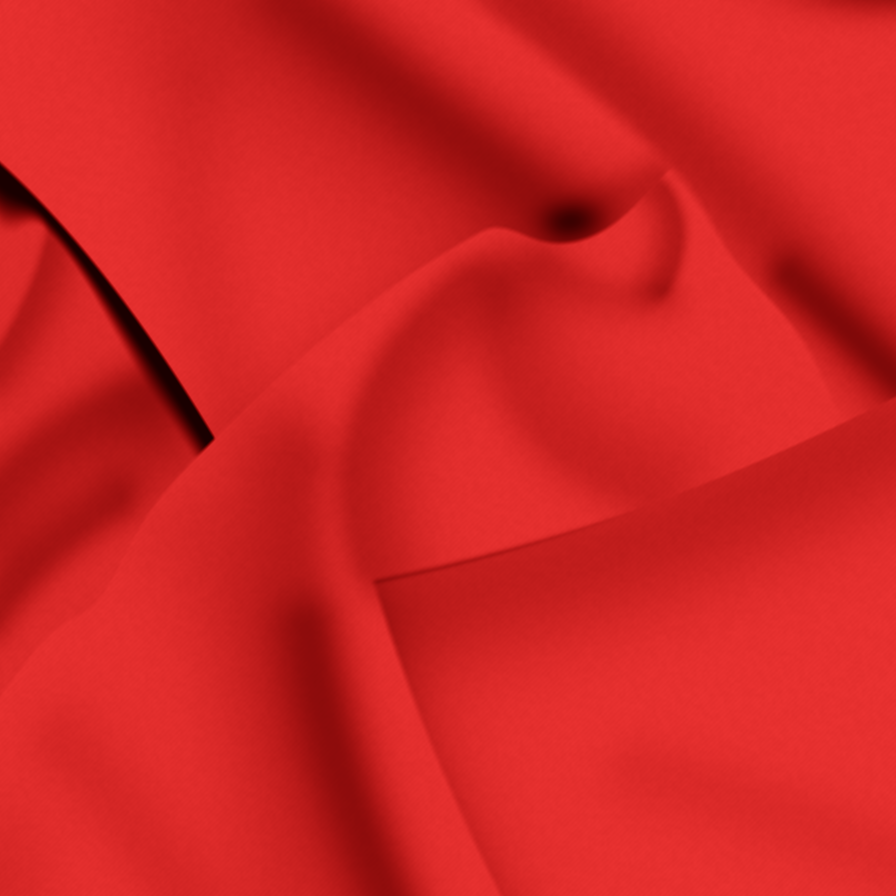
Write a Shadertoy shader that draws this texture.

```glsl
// Draped red satin: five overlapping cloth layers, each a base tone darkened by
// soft strokes along bent curves, joined at analytic fold edges and finished
// with a fine twill grain. Positions run from the top left, y downwards.

float hash(vec2 p) {
    p = fract(p * vec2(0.1031, 0.1137));
    p += dot(p, p.yx + 33.33);
    return fract((p.x + p.y) * p.x * 7.31);
}

float noise(vec2 p) {
    vec2 i = floor(p), f = fract(p);
    f = f * f * (3.0 - 2.0 * f);
    return mix(mix(hash(i), hash(i + vec2(1, 0)), f.x),
               mix(hash(i + vec2(0, 1)), hash(i + vec2(1, 1)), f.x), f.y);
}

// Soft stroke through start, middle and end, with its own falloff on each side.
float stroke(vec2 p, vec2 start, vec2 middle, vec2 end, float leftWidth, float rightWidth) {
    vec2 control = 2.0 * middle - 0.5 * (start + end), a = start;
    float nearest = 10.0, side = 0.0;
    for (int i = 1; i <= 14; i++) {
        float t = float(i) / 14.0;
        vec2 b = mix(mix(start, control, t), mix(control, end, t), t);
        vec2 ab = b - a, ap = p - a;
        float d = length(ap - ab * clamp(dot(ap, ab) / dot(ab, ab), 0.0, 1.0));
        if (d < nearest) {
            nearest = d;
            side = (ab.x * ap.y - ab.y * ap.x) / (length(ab) * max(d, 1e-5));
        }
        a = b;
    }
    float r = nearest / mix(leftWidth, rightWidth, smoothstep(-1.0, 1.0, side));
    return exp(-r * r);
}

float blob(vec2 p, vec2 center, vec2 size) {
    vec2 q = (p - center) / size;
    return exp(-dot(q, q));
}

float cover(float d, float softness) {
    return smoothstep(-softness, softness, d);
}

// Height of the long silhouette, rounded where its slope meets the curled lip.
float silhouette(float x) {
    float u = 0.56 - x, slope = 0.247 + 0.5 * u + 0.8 * u * u;
    slope += 0.035 * exp(-pow((x - 0.11) / 0.04, 2.0));
    float lip = 0.247 - 0.76 * u - 5.9 * u * u;
    float h = max(0.03 - abs(slope - lip), 0.0) / 0.03;
    return max(slope, lip) + 0.0075 * h * h;
}

float upperSheet(vec2 p, float aboveFront) {
    float v = 0.90;
    v -= 0.13 * stroke(p, vec2(0.25, -0.02), vec2(0.43, 0.10), vec2(0.63, 0.24), 0.06, 0.13);
    v -= 0.18 * stroke(p, vec2(0.33, -0.01), vec2(0.47, 0.115), vec2(0.63, 0.24), 0.045, 0.055);
    v -= 0.22 * blob(p, vec2(0.64, 0.247), vec2(0.035, 0.02));
    v -= 0.12 * stroke(p, vec2(0.63, 0.25), vec2(0.68, 0.225), vec2(0.73, 0.20), 0.025, 0.03);
    v -= 0.05 * stroke(p, vec2(0.21, 0.10), vec2(0.22, 0.26), vec2(0.26, 0.46), 0.05, 0.05);
    return v - 0.05 * exp(-max(aboveFront, 0.0) / 0.04);
}

float leftCloth(vec2 p, float fromSheet) {
    float v = 0.86;
    v -= 0.20 * stroke(p, vec2(-0.02, 0.57), vec2(0.06, 0.49), vec2(0.17, 0.43), 0.03, 0.05);
    v -= 0.20 * stroke(p, vec2(-0.01, 0.69), vec2(0.05, 0.62), vec2(0.13, 0.56), 0.04, 0.025);
    v -= 0.17 * stroke(p, vec2(0.06, 0.25), vec2(0.035, 0.33), vec2(-0.01, 0.41), 0.035, 0.008);
    v -= 0.13 * blob(p, vec2(0.18, 0.49), vec2(0.06, 0.07));
    float gap = 0.012 + 0.016 * smoothstep(0.06, 0.17, p.x) + 0.022 * smoothstep(0.05, 0.0, p.x);
    return mix(v, 0.10, 1.0 - smoothstep(gap * 0.4, gap * 1.5, fromSheet));
}

float frontCloth(vec2 p) {
    float v = 0.895;
    v -= 0.17 * stroke(p, vec2(0.335, 0.52), vec2(0.345, 0.70), vec2(0.44, 1.03), 0.04, 0.08);
    v -= 0.16 * stroke(p, vec2(0.345, 0.70), vec2(0.38, 0.86), vec2(0.45, 1.03), 0.035, 0.04);
    v -= 0.17 * stroke(p, vec2(0.52, 0.31), vec2(0.41, 0.46), vec2(0.41, 0.63), 0.065, 0.022);
    v -= 0.12 * stroke(p, vec2(0.565, 0.33), vec2(0.595, 0.46), vec2(0.72, 0.55), 0.08, 0.035);
    v -= 0.19 * stroke(p, vec2(0.74, 0.21), vec2(0.757, 0.26), vec2(0.742, 0.32), 0.010, 0.03);
    v -= 0.08 * stroke(p, vec2(0.61, 0.29), vec2(0.67, 0.325), vec2(0.74, 0.33), 0.02, 0.03);
    v -= 0.06 * stroke(p, vec2(0.07, 0.83), vec2(0.13, 0.90), vec2(0.20, 1.0), 0.05, 0.04);
    v -= 0.05 * stroke(p, vec2(0.21, 0.60), vec2(0.28, 0.76), vec2(0.31, 1.0), 0.06, 0.07);
    return v - 0.06 * blob(p, vec2(0.0, 0.98), vec2(0.06, 0.09));
}

float rightSheet(vec2 p) {
    float v = 0.90;
    v -= 0.18 * stroke(p, vec2(0.58, -0.01), vec2(0.81, 0.21), vec2(1.0, 0.42), 0.055, 0.055);
    v -= 0.22 * stroke(p, vec2(0.88, 0.31), vec2(0.95, 0.375), vec2(1.02, 0.44), 0.03, 0.025);
    return v - 0.32 * blob(p, vec2(0.99, -0.015), vec2(0.10, 0.03));
}

float lowerSheet(vec2 p, float belowCrease, float fromRoll) {
    float v = 0.905 - 0.15 * exp(-pow((belowCrease - 0.035) / 0.09, 2.0));
    v -= 0.13 * exp(-max(fromRoll, 0.0) / 0.035);
    return v - 0.05 * stroke(p, vec2(0.72, 0.86), vec2(0.88, 0.91), vec2(1.02, 0.97), 0.04, 0.05);
}

void mainImage(out vec4 fragColor, in vec2 fragCoord) {
    vec2 p = fragCoord / iResolution.xy;
    p.y = 1.0 - p.y;

    // Signed offsets from the fold edges
    float front = p.y - silhouette(p.x);
    float left = (p.y - (0.182 + 0.9 * p.x + 1.6 * p.x * p.x)) * 0.65;
    float ridge = p.x - (0.52 + 1.45 * p.y - 1.2 * p.y * p.y
                  - 0.02 * exp(-pow((p.y - 0.29) / 0.06, 2.0)));
    float w = p.x - 0.423, h = p.y - 0.648;
    float crease = h + 0.2 * w + 0.27 * w * w;
    float roll = p.x - (0.417 + 0.3 * h + 0.3 * h * h);

    // Layers from back to front
    float tone = upperSheet(p, -front);
    tone = mix(tone, leftCloth(p, left), cover(left, 0.003));
    tone = mix(tone, frontCloth(p), cover(front, 0.004));
    tone = mix(tone, rightSheet(p), cover(ridge, mix(0.025, 0.005, smoothstep(0.05, 0.3, p.y))));
    float lower = cover(crease, 0.0025) * cover(roll, 0.005);
    tone = mix(tone, lowerSheet(p, crease, roll), lower);
    tone -= 0.13 * exp(-pow(crease / 0.0035, 2.0)) * cover(roll, 0.006) * smoothstep(0.75, 0.5, p.x);

    // Twill grain
    float grain = noise(p * 330.0) + noise(p * 170.0) - 1.0;
    grain += 0.35 * sin((p.x + p.y) * 1100.0);
    tone = max(tone + 0.014 * grain * smoothstep(0.3, 0.8, tone), 0.05);

    float tint = 0.251 * pow(tone, 2.86);
    fragColor = vec4(tone, tint, tint * 0.98, 1.0);
}
```
